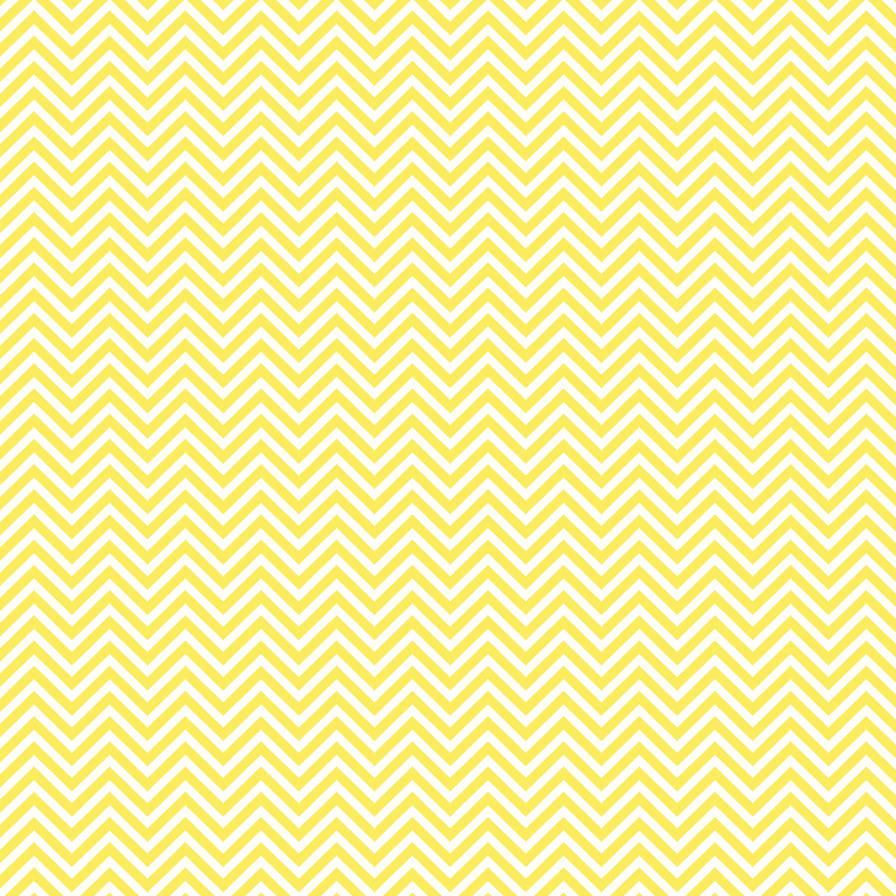
Write a WebGL 2 fragment shader that draws this pattern.

```glsl
#version 300 es
precision highp float;
// Yellow and white chevron stripes. A triangle wave across the canvas shifts
// a set of horizontal bands downward; the distance to each band's edge,
// measured across the slanted stripe, gives the smooth outline.

uniform vec2 u_resolution;
out vec4 fragColor;

// Triangle wave: 0 at each upper peak, 1 at each valley.
float zigzag(float x) {
  return 2.0 * abs(fract(x + 0.5) - 0.5);
}

// Signed distance to the nearest yellow stripe, in canvas units.
float chevronDistance(vec2 p) {
  const float columns = 11.843;
  const float rows = 35.55;
  const float height = 0.041;
  const float halfBand = 0.27;

  float drop = height * zigzag((p.x - 0.038) * columns);
  float row = (1.0 - p.y - 0.0115 - drop) * rows;
  float offset = abs(fract(row - halfBand + 0.5) - 0.5) - halfBand;

  // Turn the vertical offset into a distance across the slope.
  float slope = 2.0 * height * columns;
  return offset / (rows * sqrt(1.0 + slope * slope));
}

void main() {
  vec2 p = gl_FragCoord.xy / u_resolution;
  float pixel = 1.0 / min(u_resolution.x, u_resolution.y);

  // Blend over about one pixel at the stripe edge.
  float stripe = clamp(0.5 - chevronDistance(p) / pixel, 0.0, 1.0);

  vec3 white = vec3(1.0);
  vec3 yellow = vec3(0.985, 0.922, 0.37);
  fragColor = vec4(mix(white, yellow, stripe), 1.0);
}
```
